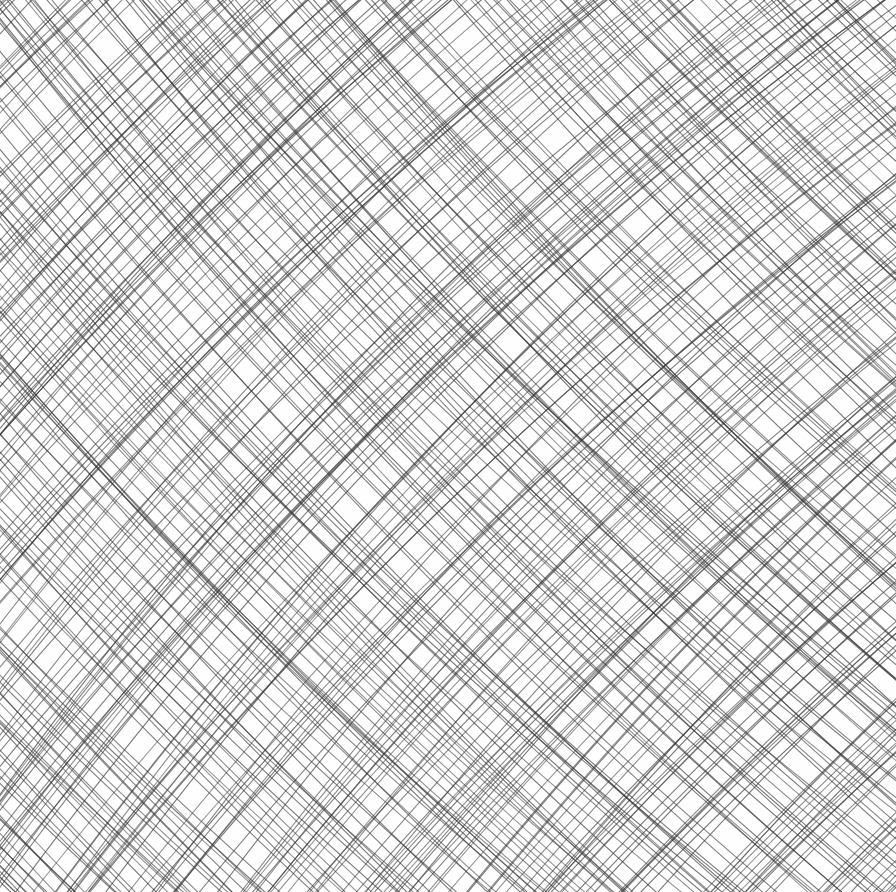
A WebGL 1 fragment shader for this pattern:

```glsl
precision highp float;
// Cross-hatching: two families of fine, gently bowed pen strokes on white paper.
uniform vec2 u_resolution;

float hash(vec2 cell) {
  return fract(sin(dot(cell, vec2(127.1, 311.7))) * 43758.5);
}

// Layered sines that gather evenly spread strokes into loose bundles.
float bunch(float c, float phase) {
  return 0.008 * sin(17.0 * c + phase)
       + 0.006 * sin(47.0 * c + 2.3 * phase)
       + 0.003 * sin(101.0 * c + 4.1 * phase);
}

// Antialiased coverage of a stroke at signed distance d.
float strokeCoverage(float d, float halfWidth, float pixel) {
  float blur = 0.82 * pixel;
  return smoothstep(-blur, blur, d + halfWidth)
       - smoothstep(-blur, blur, d - halfWidth);
}

// Light left after one family of strokes; along and across are its axes.
float hatch(float along, float across, float bow, float seed, float pixel) {
  float t = across + bow * along * along;
  float light = 1.0;
  for (int layer = 0; layer < 7; layer++) {
    float id = seed + 17.0 * float(layer);
    float offset = float(layer) / 7.0;
    float cell = floor(t * 20.0 + offset);
    for (int k = -1; k <= 1; k++) {
      vec2 key = vec2(cell + float(k), id);
      float c = (key.x + 0.15 + 0.7 * hash(key) - offset) / 20.0;
      float tilt = 0.07 * (hash(key + 5.3) - 0.5);
      float d = t - c - bunch(c, seed) - tilt * along;
      float halfWidth = 0.00036 * mix(0.8, 1.2, hash(key + 9.7));
      light *= 1.0 - strokeCoverage(d, halfWidth, pixel);
    }
  }
  return light;
}

void main() {
  float pixel = 1.0 / min(u_resolution.x, u_resolution.y);
  vec2 p = (gl_FragCoord.xy - 0.5 * u_resolution) * pixel;

  // Diagonal axes: x runs up to the right, y runs down to the right.
  vec2 diagonal = vec2(p.x + p.y, p.x - p.y) * 0.7071;

  float rising = hatch(diagonal.x, -diagonal.y, 0.1, 2.0, pixel);
  float falling = hatch(diagonal.y, diagonal.x, -0.07, 7.4, pixel);

  vec3 ink = vec3(0.2);
  vec3 paper = vec3(0.995);
  gl_FragColor = vec4(mix(ink, paper, rising * falling), 1.0);
}
```
